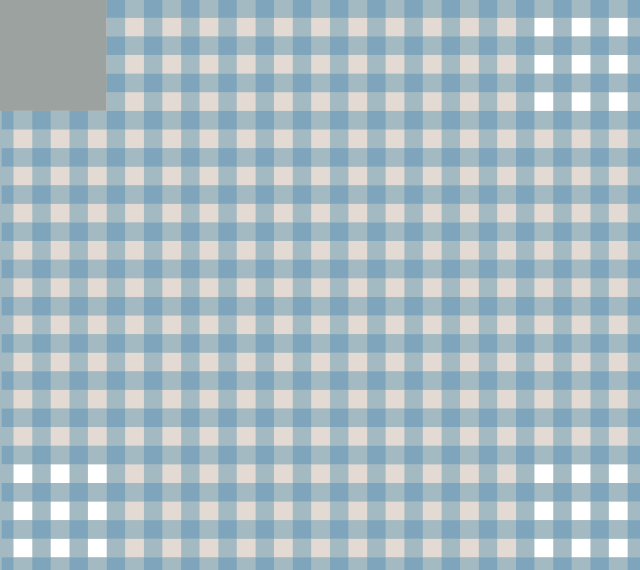
Write a WebGL 2 fragment shader that draws this pattern.

```glsl
#version 300 es
precision highp float;

uniform vec2 u_resolution;
out vec4 fragColor;

// Coverage of the pale gaps between stripes; each gap starts at a whole number
vec2 gapCoverage(vec2 t, vec2 pixel) {
  vec2 edge = abs(fract(t + 0.2475) - 0.5);
  vec2 dist = abs(fract(t - 0.2525 + 0.5) - 0.5) - 0.2525;
  return clamp(0.5 - dist / pixel, 0.0, 1.0) * step(0.0, edge);
}

void main() {
  vec2 uv = gl_FragCoord.xy / u_resolution;
  uv.y = 1.0 - uv.y;

  // Checks counted from the upper left
  vec2 repeats = vec2(17.2, 15.32);
  vec2 pixel = repeats / u_resolution;
  vec2 t = uv * repeats - vec2(0.363, 0.477);
  vec2 cell = floor(t + 0.2475);
  vec2 gap = gapCoverage(t, pixel);

  vec3 blue = vec3(0.495, 0.648, 0.738);
  vec3 mist = vec3(0.645, 0.730, 0.762);
  vec3 cream = vec3(0.890, 0.855, 0.830);

  // Three by three groups of white checks in the corners
  vec2 outer = step(vec2(5.5, 4.5), abs(cell - vec2(8.0, 7.0)));
  vec3 pale = mix(cream, vec3(1.0), outer.x * outer.y);

  // Crossing stripes
  vec3 color = mix(mix(blue, mist, gap.x), mix(mist, pale, gap.y * gap.x), gap.y);

  // Thin seam on the left edge
  float seam = clamp(0.5 + (0.0026 - uv.x) * u_resolution.x, 0.0, 1.0);
  color = mix(color, mist, seam);

  // Plain grey patch in the upper left corner
  vec2 patchCover = clamp(0.5 + (vec2(0.1667, 0.1945) - uv) * u_resolution, 0.0, 1.0);
  color = mix(color, vec3(0.612, 0.635, 0.629), patchCover.x * patchCover.y);

  fragColor = vec4(color, 1.0);
}
```
